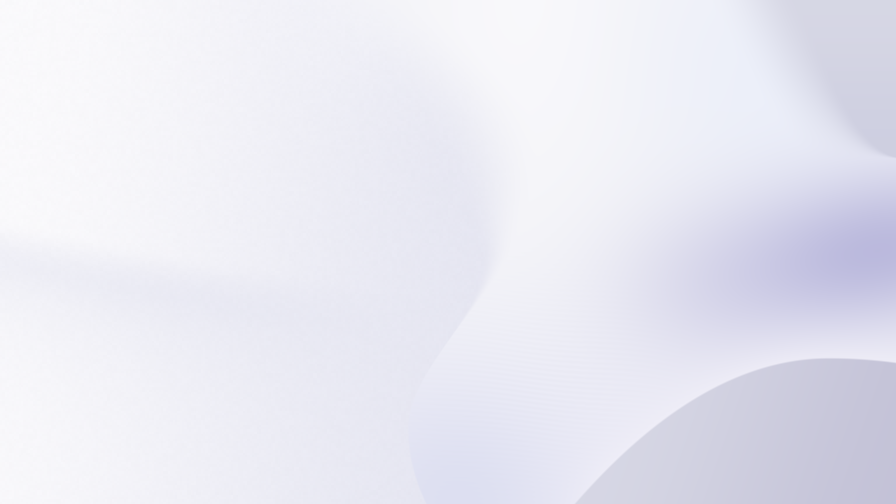
This background is drawn by a Shadertoy shader. Its source:

```glsl
// Pale overlapping sheets with a lavender glow and two grey corner shapes.
// Each edge is a short curve formula; a varying blur width makes it crisp at
// one end and misty at the other. Gaussians, sines and light grain add the rest.
#define WHITE      vec3(0.978, 0.976, 0.985)
#define LAVENDER   vec3(0.896, 0.898, 0.944)
#define ICE_BLUE   vec3(0.922, 0.936, 0.978)
#define VIOLET     vec3(0.718, 0.712, 0.858)
#define RIM_LIGHT  vec3(0.942, 0.936, 0.972)
#define GREY_LIGHT vec3(0.840, 0.842, 0.895)
#define GREY_DARK  vec3(0.765, 0.760, 0.842)
#define CRISP      0.0025
#define LINE_COUNT 100.0
#define LINE_DEPTH 0.005
#define GRAIN      0.005

// Coverage of a shape whose signed distance is positive inside
float cover(float dist, float blur) {
    return smoothstep(-blur, blur, dist);
}

// Elliptical falloff, 1 at the centre
float glow(vec2 offset, vec2 radius) {
    vec2 q = offset / radius;
    return exp(-dot(q, q));
}

float hash(vec2 cell) {
    vec3 q = fract(vec3(cell.xyx) * 0.1031);
    q += dot(q, q.yzx + 33.33);
    return fract((q.x + q.y) * q.z);
}

// Horizontal place of the seam between the left and middle sheets
float seamX(float y) {
    float low = max(0.15 - y, 0.0);
    float high = max(y - 0.60, 0.0);
    return mix(0.81, 0.985, smoothstep(0.15, 0.52, y))
         + 1.6 * low * low - 1.7 * high * high;
}

// Left sheet: white to lavender, crossed by a soft fold
vec3 leftSheet(vec2 p) {
    float shade = smoothstep(-0.10, 1.08, p.x - 0.20 * (p.y - 0.35));
    vec3 color = mix(WHITE, LAVENDER, shade);
    color = mix(color, vec3(0.955, 0.956, 0.978), 0.7 * glow(p - vec2(0.74, 1.05), vec2(0.24, 0.20)));
    float depth = 0.535 - 0.22 * p.x + 0.08 * p.x * p.x - p.y;
    float fold = cover(depth - 0.02, 0.055) * exp(-max(depth, 0.0) / 0.12);
    fold *= 1.0 - smoothstep(0.20, 0.90, p.x);
    color -= fold * vec3(0.072, 0.068, 0.036);
    float grain = hash(floor(p * 216.0)) + hash(floor(p * 108.0) + 57.0) - 1.0;
    return color + GRAIN * grain;
}

// Middle sheet: bright above, lavender below, with glows and fine lines
vec3 middleSheet(vec2 p) {
    vec3 color = mix(vec3(0.908, 0.908, 0.958), vec3(0.952, 0.953, 0.970),
                     smoothstep(0.0, 0.60, p.y));
    color = mix(color, WHITE, 0.85 * glow(p - vec2(1.05, 1.0), vec2(0.24, 0.42)));
    color = mix(color, ICE_BLUE, 0.9 * glow(p - vec2(1.55, 0.85), vec2(0.28, 0.30)));
    color = mix(color, vec3(0.855, 0.866, 0.940),
                0.8 * glow(p - vec2(0.91, 0.0), vec2(0.18, 0.20)));

    // A broad haze under the violet glow, which leans down toward the left
    vec2 fromGlow = p - vec2(1.74, 0.50);
    fromGlow.y -= 0.15 * fromGlow.x;
    color = mix(color, vec3(0.865, 0.860, 0.925), 0.55 * glow(p - vec2(1.42, 0.43), vec2(0.20, 0.17)));
    color = mix(color, VIOLET, 0.95 * glow(fromGlow, vec2(0.34, 0.165)));

    float wave = p.y + 0.12 * p.x + 0.006 * sin(9.0 * p.x) + 0.004 * sin(17.0 * p.x + 5.0 * p.y);
    float lines = sin(6.2832 * LINE_COUNT * wave);
    return color + LINE_DEPTH * lines * glow(p - vec2(1.08, 0.24), vec2(0.22, 0.16));
}

void mainImage(out vec4 fragColor, in vec2 fragCoord) {
    // Height spans 0 to 1; the width is scaled to a 16:9 layout
    vec2 p = fragCoord / iResolution.xy * vec2(16.0 / 9.0, 1.0);

    // Seam: crisp at the bottom, misty toward the top
    float seamBlur = mix(CRISP, 0.13, smoothstep(0.34, 0.85, p.y));
    float seam = cover(p.x - seamX(p.y), seamBlur);
    vec3 color = mix(leftSheet(p), middleSheet(p), seam);

    // Upper right corner: crisp only near the right side
    float reach = 1.80 - p.x;
    float cornerDist = (p.y - 0.685 - 3.5 * reach * reach)
                     / sqrt(1.0 + 49.0 * reach * reach);
    float cornerBlur = mix(CRISP, 0.08, smoothstep(0.02, 0.22, reach));
    vec3 cornerColor = mix(vec3(0.808, 0.812, 0.880), GREY_LIGHT,
                           smoothstep(0.70, 1.0, p.y));
    color = mix(color, cornerColor, cover(cornerDist, cornerBlur));

    // Lower right hill with a pale rim above its edge
    float along = p.x - 1.644;
    float bend = along < 0.0 ? 1.14 : 0.50;
    float slope = 2.0 * bend * along;
    float hillDist = (0.289 - bend * along * along - p.y) / sqrt(1.0 + slope * slope);
    float rim = 0.75 * exp(-max(-hillDist, 0.0) / 0.05) * smoothstep(1.02, 1.25, p.x + 0.3 * p.y);
    color = mix(color, RIM_LIGHT, rim);
    vec3 hillColor = mix(GREY_LIGHT, GREY_DARK,
                         smoothstep(1.15, 1.85, p.x - 0.35 * (p.y - 0.1)));
    color = mix(color, hillColor, cover(hillDist, CRISP));

    fragColor = vec4(clamp(color, 0.0, 1.0), 1.0);
}
```
